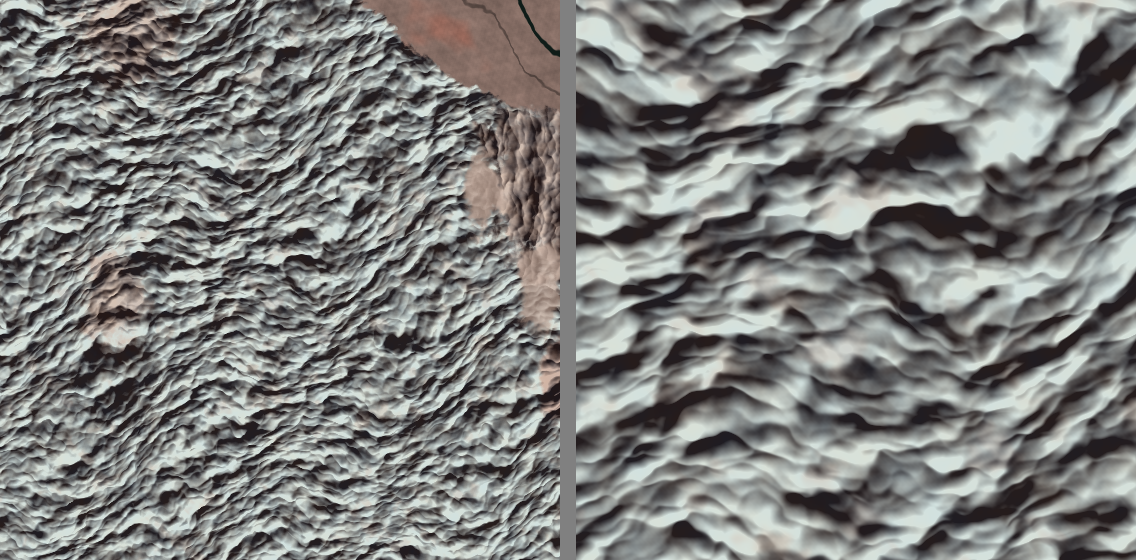
Left, the full canvas; right, a detail of the centre.
Write a WebGL 2 fragment shader that draws this texture.

```glsl
#version 300 es
precision highp float;
// Aerial view of eroded grey badlands with rusty outcrops, pale washes and a river plain.

uniform vec2 u_resolution;
out vec4 fragColor;

const vec3 SHADOW = vec3(0.135, 0.11, 0.12);
const vec3 ROCK = vec3(0.475, 0.483, 0.48);
const vec3 SUNLIT = vec3(0.79, 0.83, 0.81);
const vec3 RUST = vec3(1.10, 0.91, 0.86);
const vec3 PLAIN = vec3(0.53, 0.435, 0.40);
const vec3 SAND = vec3(0.71, 0.62, 0.57);
const vec3 RIVER = vec3(0.06, 0.11, 0.095);

vec2 hash2(vec2 cell) {
    vec2 k = vec2(dot(cell, vec2(127.1, 311.7)), dot(cell, vec2(269.5, 183.3)));
    return fract(sin(k) * 43758.5);
}

mat2 rotation(float angle) {
    float c = cos(angle), s = sin(angle);
    return mat2(c, s, -s, c);
}

// Layered sines, roughly -1 to 1
float swell(vec2 p, float frequency) {
    float sum = 0.0, weight = 0.5;
    p *= frequency;
    for (int i = 0; i < 4; i++) {
        sum += weight * sin(p.x + 1.7 * sin(p.y + float(i))) * cos(0.8 * p.y + 0.6 * p.x);
        p = rotation(1.1) * p * 1.9 + 2.3;
        weight *= 0.6;
    }
    return sum;
}

// Softened cellular noise: blended offset to the nearest seeds, used as a slope
vec2 cellSlope(vec2 p) {
    vec2 cell = floor(p), sum = vec2(0.0);
    float total = 0.0;
    for (int y = -1; y <= 1; y++) {
        for (int x = -1; x <= 1; x++) {
            vec2 id = cell + vec2(x, y);
            vec2 offset = id + hash2(id) - p;
            float weight = exp(-8.0 * dot(offset, offset));
            sum += weight * offset;
            total += weight;
        }
    }
    return sum / max(total, 1e-9);
}

// Sun-facing slope of short ridges, each layer turned a little from the last
float ridgeLight(vec2 p, float stretch) {
    float light = 0.0, frequency = 23.0, weight = 0.65;
    for (int i = 0; i < 4; i++) {
        float turn = 0.28 * sin(2.2 * float(i) + 0.6);
        vec2 q = rotation(turn) * p * frequency * vec2(stretch, 1.0);
        light += weight * dot(cellSlope(q + 17.3 * float(i)), vec2(-0.4, 0.95));
        weight *= i == 0 ? 1.45 : 0.82;
        stretch = mix(stretch, 0.7, 0.3);
        frequency *= 1.6;
    }
    return light;
}

// Soft ellipse: 1 at the centre, 0 outside; rough breaks up its rim
float blob(vec2 p, vec2 centre, vec2 radius, float rough) {
    return 1.0 - smoothstep(0.65, 1.1, length((p - centre) / radius) + rough);
}

vec3 rockColor(float tone) {
    vec3 lower = mix(SHADOW, ROCK, clamp(tone * 2.0, 0.0, 1.0));
    return mix(lower, SUNLIT, clamp(tone * 2.0 - 1.0, 0.0, 1.15));
}

void main() {
    vec2 p = gl_FragCoord.xy / u_resolution;
    float broad = swell(p + 0.7, 11.0);
    float fine = swell(p + 3.1, 42.0);
    float grain = swell(p, 170.0);
    float rough = 0.45 * fine + 0.2 * broad + 0.12 * grain;

    // Ridges bend and drift over the ground
    vec2 ground = p;
    ground.y += -0.20 * p.x + 0.024 * sin(9.0 * p.x + 5.0 * p.y) + 0.012 * sin(25.0 * p.x - 14.0 * p.y);
    ground += vec2(0.007, 0.009) * vec2(fine, swell(p + 8.2, 34.0));
    float gullies = blob(p, vec2(0.97, 0.68), vec2(0.12, 0.17), rough);
    float light = mix(ridgeLight(ground, 0.5), 0.75 * ridgeLight(ground.yx + 4.0, 0.45), gullies);
    light *= 1.0 + 0.35 * swell(p + 6.4, 19.0);

    // Scattered long shadows and broad brightness
    float streak = swell(ground * vec2(0.5, 1.0) + 1.9, 58.0) + 0.25 * broad;
    float massif = blob(p, vec2(0.21, 0.31), vec2(0.08, 0.09), rough);
    float crags = blob(p, vec2(0.33, 0.90), vec2(0.22, 0.11), rough);
    float tone = 0.56 + 0.95 * light + 0.06 * broad + 0.07 * fine + 0.08 * grain;
    tone -= 0.30 * smoothstep(0.28, 0.60, streak) * (1.0 - gullies);
    tone += 0.09 * (1.0 - smoothstep(0.0, 0.25, p.y));
    tone -= 0.25 * massif + 0.15 * crags + 0.08 * gullies;
    vec3 color = rockColor(tone);

    // Rusty and brown staining, with a faint change of hue between slopes
    float rust = 0.7 * blob(p, vec2(0.20, 0.47), vec2(0.06, 0.10), rough);
    rust = max(rust, 0.7 * blob(p, vec2(0.23, 0.94), vec2(0.10, 0.10), rough));
    rust = max(rust, blob(p, vec2(0.99, 0.33), vec2(0.03, 0.08), rough));
    rust = max(rust, 0.8 * gullies);
    rust = max(rust, 0.3 * smoothstep(0.3, 0.7, fine + 0.4 * broad));
    color *= mix(vec3(1.0), RUST, rust) * (1.0 - 0.12 * rust);
    color += 0.02 * vec3(-1.0, 0.1, 1.0) * swell(p + 5.0, 75.0);

    // Pale sandy washes
    float wash = blob(p, vec2(0.86, 0.66), vec2(0.036, 0.07), rough);
    wash = max(wash, 0.9 * blob(p, vec2(0.965, 0.48), vec2(0.035, 0.10), rough));
    color = mix(color, SAND + 0.10 * light + 0.03 * grain, 0.9 * wash);

    // River plain in the far corner
    float shore = p.y - 0.80 - 1.63 * (1.0 - p.x) * (1.0 - p.x) + 0.016 * fine + 0.006 * grain;
    vec3 plain = PLAIN * (1.0 + 0.10 * broad + 0.10 * fine + 0.08 * grain);
    plain *= mix(vec3(1.0), RUST, smoothstep(0.1, 0.6, broad));
    float channel = abs(p.y - 1.0 + 1.25 * (p.x - 0.92) + 0.012 * sin(60.0 * p.x) + 0.008 * fine);
    float creek = abs(p.y - 1.0 + 1.1 * (p.x - 0.84) + 0.018 * sin(48.0 * p.x) + 0.012 * fine);
    plain = mix(plain, plain * 0.66, 1.0 - smoothstep(0.001, 0.005, creek));
    plain = mix(plain, RIVER, 1.0 - smoothstep(0.004, 0.009, channel));
    color = mix(color, plain, smoothstep(-0.004, 0.008, shore));

    fragColor = vec4(clamp(color, 0.0, 1.0), 1.0);
}
```
